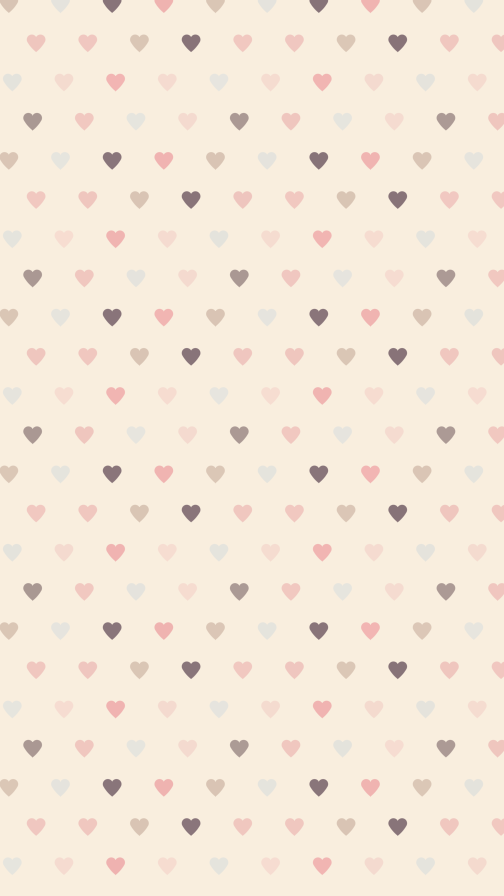
Give the GLSL for this pattern, as a WebGL 1 fragment shader.

```glsl
precision highp float;
// Small pastel hearts in staggered rows on a cream ground.

uniform vec2 u_resolution;

// Lengths are in column spacings.
const float COLUMNS = 9.756;
const float ROW_STEP = 0.7585;
const float FIRST_ROW = 0.08;
const float HEART_SIZE = 0.0226;

const vec3 CREAM = vec3(0.975, 0.933, 0.871);
const vec3 TAN = vec3(0.855, 0.775, 0.710);
const vec3 MIST = vec3(0.900, 0.894, 0.868);
const vec3 PLUM = vec3(0.535, 0.455, 0.475);
const vec3 ROSE = vec3(0.942, 0.705, 0.695);
const vec3 BLUSH = vec3(0.941, 0.780, 0.750);
const vec3 PETAL = vec3(0.961, 0.860, 0.815);
const vec3 TAUPE = vec3(0.670, 0.600, 0.580);

float hash(vec2 p) {
  return fract(sin(dot(p, vec2(127.1, 311.7))) * 43758.5453);
}

// Signed distance to a heart about 16 wide and 15 tall, centred on its box.
float heartDistance(vec2 p) {
  p.x = abs(p.x);
  vec2 lobe = vec2(3.7, 3.2);
  float lobeRadius = 4.3;
  vec2 joint = vec2(0.866, -0.5);   // direction where lobe meets side arc
  vec2 tip = vec2(0.0, -7.5) - lobe;
  vec2 q = p - lobe;

  // Side arc: tangent to the lobe at the joint and passing through the tip.
  float reach = (dot(tip, tip) - lobeRadius * lobeRadius)
              / (2.0 * (lobeRadius - dot(tip, joint)));
  float side = length(q + reach * joint) - reach - lobeRadius;
  float top = length(q) - lobeRadius;
  return joint.x * q.y < joint.y * q.x ? side : top;
}

vec3 pickTint(float i, vec3 a, vec3 b, vec3 c, vec3 d) {
  return i < 0.5 ? a : i < 1.5 ? b : i < 2.5 ? c : d;
}

float cycle4(float i) {
  return floor(mod(i + 0.5, 4.0));
}

// Tints repeat every four columns and every four rows.
vec3 heartTint(float row, float column) {
  float i = cycle4(column);
  if (row < 0.5) return pickTint(i, TAN, MIST, PLUM, ROSE);
  if (row < 1.5) return pickTint(i, BLUSH, BLUSH, TAN, PLUM);
  if (row < 2.5) return pickTint(i, MIST, PETAL, ROSE, PETAL);
  return pickTint(i, TAUPE, BLUSH, MIST, PETAL);
}

float rowShift(float row) {
  return row < 0.5 ? 0.171 : row < 1.5 ? 0.699 : row < 2.5 ? 0.238 : 0.632;
}

void main() {
  // Columns run from the left, rows from the top.
  float pixel = COLUMNS / u_resolution.x;
  vec2 p = vec2(gl_FragCoord.x, u_resolution.y - gl_FragCoord.y) * pixel;

  // Nearest heart
  float row = floor((p.y - FIRST_ROW) / ROW_STEP + 0.5);
  float rowKind = cycle4(row);
  float x = p.x - rowShift(rowKind);
  float column = floor(x + 0.5);
  vec2 local = vec2(x - column, FIRST_ROW + row * ROW_STEP - p.y);

  // Fill with a smooth edge and a slight change of tone per heart
  float dist = heartDistance(local / HEART_SIZE) * HEART_SIZE;
  float cover = 1.0 - smoothstep(-0.7 * pixel, 0.7 * pixel, dist);
  float tone = 0.012 * (hash(vec2(column, row)) - 0.5);
  vec3 color = mix(CREAM, heartTint(rowKind, column) + tone, cover);
  gl_FragColor = vec4(color, 1.0);
}
```
